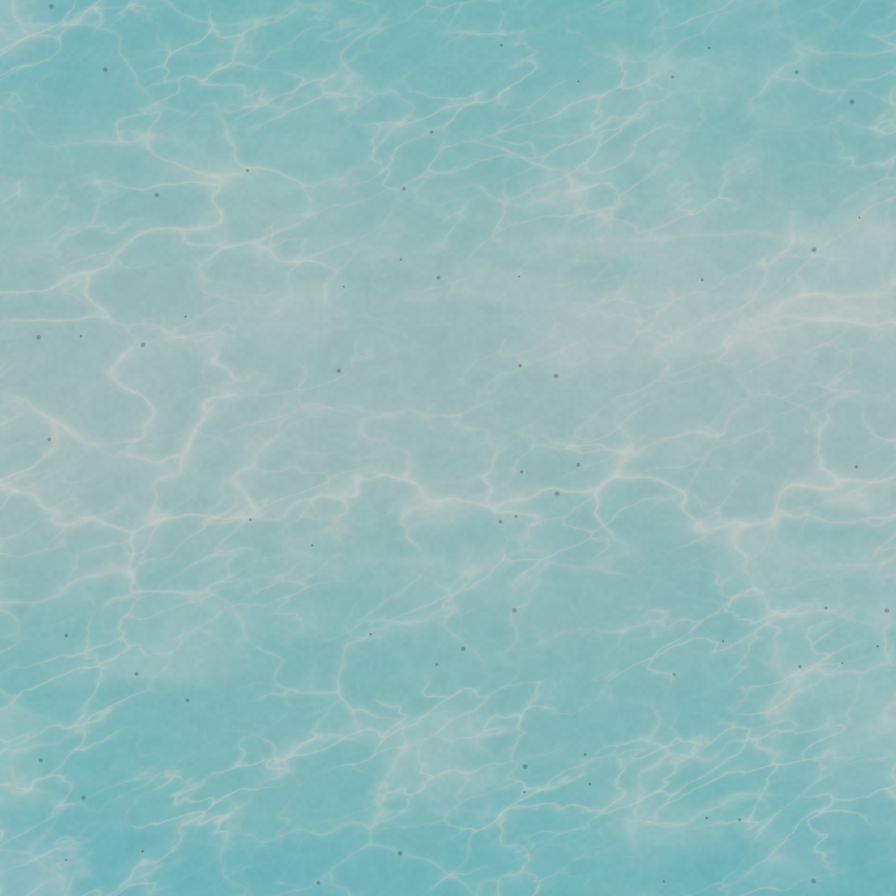
Give the GLSL for this texture, as a WebGL 2 fragment shader.

```glsl
#version 300 es
precision highp float;
// Shallow turquoise water with a pale haze band and a soft net of sunlit caustics.

uniform vec2 u_resolution;
out vec4 outColor;

const vec3 DEEP_TEAL = vec3(0.435, 0.710, 0.722);
const vec3 BLUE_TINT = vec3(0.420, 0.690, 0.740);
const vec3 PALE_HAZE = vec3(0.605, 0.728, 0.722);
const vec3 SUNLIGHT = vec3(0.825, 0.815, 0.795);
const float HAZE_CENTER = 0.57;
const float HAZE_SPREAD = 0.32;
const vec2 LARGE_CELLS = vec2(7.0, 11.5);
const vec2 SMALL_CELLS = vec2(12.0, 24.0);
const vec2 STREAK_SCALE = vec2(2.6, 15.0);
const float SMALL_TILT = 0.35;
const float WARP = 0.85;
const float LINE_WIDTH = 0.055;
const float GLOW_WIDTH = 0.22;
const float SPECK_GRID = 30.0;
const float SPECK_SHARE = 0.06;
const float GRAIN = 0.016;

vec2 hash2(vec2 cell) {
    uvec2 v = uvec2(ivec2(cell) + 4096);
    v = v * 1664525u + 1013904223u;
    v.x += v.y * 1664525u;
    v.y += v.x * 1664525u;
    v ^= v >> 16u;
    v.x += v.y * 1664525u;
    v.y += v.x * 1664525u;
    v ^= v >> 16u;
    return vec2(v & 65535u) / 65535.0;
}

float noise(vec2 p) {
    vec2 i = floor(p), f = fract(p);
    f = f * f * (3.0 - 2.0 * f);
    float low = mix(hash2(i).x, hash2(i + vec2(1, 0)).x, f.x);
    float high = mix(hash2(i + vec2(0, 1)).x, hash2(i + vec2(1, 1)).x, f.x);
    return mix(low, high, f.y);
}

float fbm(vec2 p) {
    float sum = 0.0, amplitude = 0.533;
    for (int i = 0; i < 4; i++) {
        sum += amplitude * noise(p);
        p = mat2(1.6, 1.2, -1.2, 1.6) * p + 17.3;
        amplitude *= 0.5;
    }
    return sum;
}

// Distances to the three nearest cell centres, in rising order.
vec3 nearestThree(vec2 p) {
    vec2 base = floor(p);
    vec3 nearest = vec3(9.0);
    for (int y = -2; y <= 2; y++) {
        for (int x = -2; x <= 2; x++) {
            vec2 cell = base + vec2(x, y);
            float d = length(cell + 0.1 + 0.8 * hash2(cell) - p);
            if (d < nearest.x) nearest = vec3(d, nearest.xy);
            else if (d < nearest.y) nearest = vec3(nearest.x, d, nearest.y);
            else nearest.z = min(nearest.z, d);
        }
    }
    return nearest;
}

// Light focused along cell borders, strongest where three cells meet.
float causticNet(vec2 p, float seed) {
    vec2 drift = vec2(fbm(p + seed), fbm(p + seed + 41.0)) - 0.5;
    vec3 d = nearestThree(p + seed + 2.0 * WARP * drift);
    float border = d.y - d.x;
    float junction = exp(-(d.z - d.x) / 0.13);
    float patches = smoothstep(0.34, 0.68, fbm(p * 0.75 + seed + 9.0));
    float line = 0.62 * exp(-border / LINE_WIDTH) + 0.22 * exp(-border / GLOW_WIDTH);
    return line * (0.12 + 0.95 * patches) + 0.55 * junction * patches;
}

// Long thin ridges lying almost level.
float streaks(vec2 uv) {
    vec2 p = uv * STREAK_SCALE;
    p.y += 1.2 * fbm(uv * 4.0 + 5.0);
    float ridge = abs(noise(p + 60.0) - 0.5);
    return exp(-ridge / 0.035) * smoothstep(0.45, 0.7, fbm(uv * vec2(4.0, 9.0) + 23.0));
}

float specks(vec2 uv) {
    vec2 cell = floor(uv * SPECK_GRID);
    vec2 center = 0.2 + 0.6 * hash2(cell + 300.0);
    vec2 pick = hash2(cell + 700.0);
    float radius = mix(0.04, 0.085, pick.y);
    float d = length(fract(uv * SPECK_GRID) - center);
    return step(pick.x, SPECK_SHARE) * (1.0 - smoothstep(0.4 * radius, 1.4 * radius, d));
}

void main() {
    vec2 uv = gl_FragCoord.xy / u_resolution.y;

    // Water body
    float cloud = fbm(uv * vec2(3.0, 6.0) + 3.0) - 0.5;
    float level = (uv.y - HAZE_CENTER + 0.16 * cloud) / HAZE_SPREAD;
    float haze = exp(-level * level);
    vec3 color = mix(DEEP_TEAL, PALE_HAZE, clamp(haze + 0.3 * cloud, 0.0, 1.0));
    float blue = smoothstep(0.45, 0.75, fbm(uv * vec2(3.0, 5.0) + 80.0));
    color = mix(color, BLUE_TINT, 0.5 * blue * (1.0 - haze));

    // Sunlight
    vec2 tilted = vec2(uv.x, uv.y - SMALL_TILT * uv.x);
    float light = causticNet(uv * LARGE_CELLS, 11.0) * mix(0.35, 0.95, haze);
    light += causticNet(tilted * SMALL_CELLS, 57.0) * mix(0.75, 0.4, haze);
    light += 0.5 * streaks(uv) * haze;
    light += 0.32 * smoothstep(0.48, 0.78, fbm(uv * vec2(6.0, 11.0) + 31.0));
    color = mix(color, SUNLIGHT, 0.92 * (1.0 - exp(-light)));

    // Specks and fine grain
    color *= 1.0 - 0.22 * specks(uv);
    color += GRAIN * (noise(uv * 210.0) - 0.5) + GRAIN * (noise(uv * 75.0) - 0.5);
    outColor = vec4(color, 1.0);
}
```
